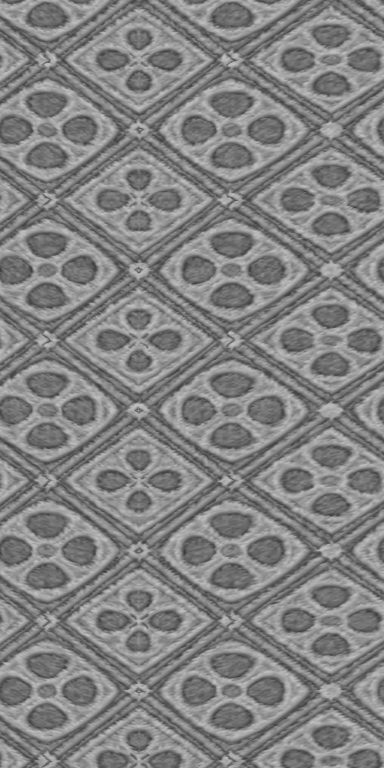
Write a WebGL 2 fragment shader that draws this pattern.

```glsl
#version 300 es
precision highp float;
// Grey woven damask: a lattice of diamonds, each holding a four-petalled flower.
// Diamonds are cells of a 45-degree grid; flower size varies by column, and
// value noise gives the weave its grain and ragged outlines.
uniform vec2 u_resolution;
out vec4 fragColor;

// Layout, as fractions of the canvas measured from the top left
const vec2 FIRST_CENTRE = vec2(0.1224, 0.1693);
const vec2 HALF_DIAMOND = vec2(0.2396, 0.0913);
const float WIDE_FROM = 2.0;        // columns to the right of this are stretched
const float WIDE_STRETCH = 1.087;

// Tones
const float LIGHT = 0.67;
const float PANEL = 0.57;
const float STRIPE = 0.60;
const float BAND = 0.50;
const float PETAL = 0.44;
const float DARK = 0.33;

// Weave, in units of half a diamond
const float SOFT = 0.026;
const float GRAIN = 0.24;
const float RAGGED = 0.025;
const vec2 THREADS = vec2(16.0, 22.0);

float hash(vec2 p) {
  return fract(sin(dot(p, vec2(127.1, 311.7))) * 43758.5453);
}

float noise(vec2 p) {
  vec2 i = floor(p), f = fract(p);
  f = f * f * (3.0 - 2.0 * f);
  return mix(mix(hash(i), hash(i + vec2(1, 0)), f.x),
             mix(hash(i + vec2(0, 1)), hash(i + vec2(1, 1)), f.x), f.y);
}

float inside(float dist) { return 1.0 - smoothstep(-SOFT, SOFT, dist); }

float line(float dist, float halfWidth) { return inside(abs(dist) - halfWidth); }

float ellipse(vec2 p, vec2 radius) {
  return (length(p / radius) - 1.0) * min(radius.x, radius.y);
}

// Petal lying along x, narrowing towards the flower's centre at negative x
float petal(vec2 p, vec2 radius) {
  p.y /= 1.0 + 0.3 * clamp(p.x / radius.x, -1.0, 1.0);
  return ellipse(p, radius);
}

// Centre of the diamond that holds p, as (column, row) with an even sum
vec2 diamondCentre(vec2 p) {
  vec2 k = floor(vec2(p.x + p.y, p.x - p.y) * 0.5 + 0.5);
  return vec2(k.x + k.y, k.x - k.y);
}

// Flower and framed panel; kind is the column modulo four
float diamondTone(vec2 d, float kind) {
  bool small = kind == 1.0, medium = kind == 3.0;
  bool large = !small && !medium;
  vec2 a = abs(d);
  float m = a.x + a.y;

  // Lattice: a pale stripe between two dark ones
  float tone = mix(BAND, DARK, line(m - 0.915, 0.020));
  tone = mix(tone, STRIPE, line(m - 1.0, 0.030));

  // Panel: rounded around large flowers, sharp with an inner line otherwise
  float power = large ? 1.25 : 1.04;
  vec2 b = pow(a * vec2(1.0, 1.07), vec2(power));
  float edge = pow(b.x + b.y, 1.0 / power) - (large ? 0.765 : 0.80);
  tone = mix(tone, DARK, 0.9 * line(edge - 0.040, 0.020));
  tone = mix(tone, PANEL, inside(edge));
  tone = mix(tone, LIGHT, line(edge + 0.045, 0.028));
  tone = mix(tone, BAND - 0.05, (large ? 0.5 : 0.9) * line(edge + 0.125, 0.018));

  // Petals with a pale halo and a dark outline
  vec2 reach = small ? vec2(0.28, 0.29) : medium ? vec2(0.32, 0.34) : vec2(0.345, 0.36);
  vec2 sideSize = small ? vec2(0.18, 0.145) : medium ? vec2(0.18, 0.165) : vec2(0.19, 0.20);
  vec2 topSize = small ? vec2(0.15, 0.13) : medium ? vec2(0.165, 0.185) : vec2(0.185, 0.215);
  float flower = min(petal(vec2(a.x - reach.x, d.y), sideSize),
                     petal(vec2(a.y - reach.y, d.x), topSize));
  tone = mix(tone, LIGHT, line(flower - 0.050, 0.022));
  tone = mix(tone, PETAL, inside(flower));
  tone = mix(tone, DARK - 0.03, 0.9 * line(flower + 0.020, 0.014));

  // Flower's eye: a star of dark threads, or a pale ring
  if (small) {
    tone = mix(tone, DARK, 0.8 * line(a.x - a.y, 0.020) * inside(m - 0.20));
    tone = mix(tone, LIGHT, inside(m - 0.05));
    tone = mix(tone, LIGHT, 0.4 * line(a.x, 0.002) * inside(m - 0.7));
  } else {
    float eye = ellipse(d, medium ? vec2(0.15, 0.10) : vec2(0.135, 0.125));
    tone = mix(tone, BAND, inside(eye));
    tone = mix(tone, DARK, 0.6 * line(eye + 0.045, 0.004));
    tone = mix(tone, LIGHT, line(eye, 0.018));
  }
  return tone;
}

// Small pale knot where lattice bands cross, cut by chevrons except in column three
float addKnot(float tone, vec2 n, float kind) {
  float m = abs(n.x) + abs(n.y);
  float along = (kind == 1.0 ? abs(n.x) : n.x) + abs(n.y);
  float cut = kind == 3.0 ? 0.0 : line(along - 0.035, 0.016);
  tone = mix(tone, DARK, 0.6 * line(m - 0.18, 0.018));
  return mix(tone, mix(LIGHT, DARK, cut), inside(m - 0.13));
}

void main() {
  vec2 uv = gl_FragCoord.xy / u_resolution;
  vec2 p = (vec2(uv.x, 1.0 - uv.y) - FIRST_CENTRE) / HALF_DIAMOND;
  if (p.x > WIDE_FROM) p.x = WIDE_FROM + (p.x - WIDE_FROM) / WIDE_STRETCH;

  // Threads mirror about the column of small flowers
  vec2 thread = vec2(abs(p.x - 1.0), p.y + 0.3 * abs(p.x - 1.0)) * THREADS;
  float coarse = noise(thread) - 0.5;
  float fine = noise(thread * 1.9 + 17.0) - 0.5;
  vec2 q = p + RAGGED * vec2(coarse, fine);

  vec2 centre = diamondCentre(q);
  float tone = diamondTone(q - centre, mod(centre.x, 4.0));
  vec2 knot = diamondCentre(q + vec2(1, 0)) - vec2(1, 0);
  tone = addKnot(tone, q - knot, mod(knot.x, 4.0));

  tone += GRAIN * (0.5 * coarse + 0.5 * fine);
  fragColor = vec4(vec3(clamp(tone, 0.24, 0.74)), 1.0);
}
```
